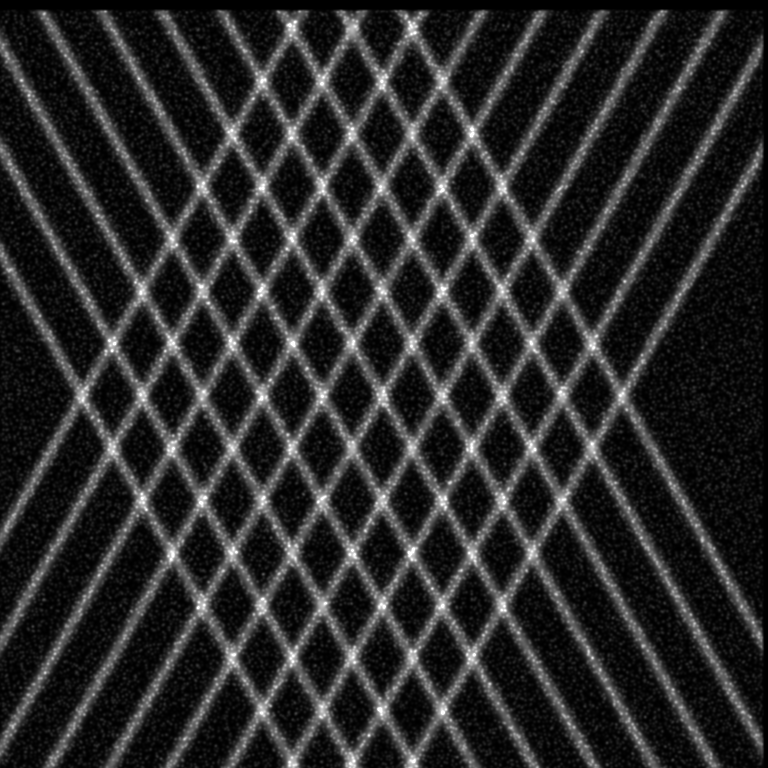
Give the GLSL for this pattern, as a Shadertoy shader.

```glsl
// Two families of soft, grainy slanted lines crossing into a diamond lattice on black.

vec3 hash3(vec2 cell) {
    vec3 p = fract(cell.xyx * vec3(0.1031, 0.1030, 0.0973));
    p += dot(p, p.yxz + 33.33);
    return fract((p.xxy + p.yzz) * p.zyx);
}

// Cellular grain: one jittered soft dot of random strength per cell
float speckle(vec2 p) {
    vec2 cell = floor(p);
    float sum = 0.0;
    for (int j = -1; j <= 1; j++) {
        for (int i = -1; i <= 1; i++) {
            vec2 neighbour = cell + vec2(i, j);
            vec3 rnd = hash3(neighbour);
            vec2 offset = p - neighbour - rnd.xy;
            sum += rnd.z * exp(-5.0 * dot(offset, offset));
        }
    }
    return sum;
}

// Ten parallel lines with a Gaussian profile; lean is the run in x per unit of y
float lineFamily(vec2 uv, float lean) {
    float x = uv.x - lean * (uv.y - 0.4845) - 0.1071;
    float spacing = 0.0781;
    float index = clamp(round(x / spacing), 0.0, 9.0);
    float d = (x - index * spacing) * inversesqrt(1.0 + lean * lean);
    return exp(-0.5 * d * d / (0.0055 * 0.0055));
}

void mainImage(out vec4 fragColor, in vec2 fragCoord) {
    vec2 uv = fragCoord / iResolution.xy;

    // Lattice: crossings add up to bright knots
    float lattice = lineFamily(uv, 0.5725) + lineFamily(uv, -0.5725);

    // Grain lifts the background and roughens the lines
    float grain = speckle(uv * 210.0);
    float value = 0.13 * grain + 0.42 * lattice * (0.86 + 0.45 * grain);

    // Black margins along the top and right
    vec2 inside = 1.0 - smoothstep(vec2(0.991, 0.984), vec2(0.996, 0.989), uv);
    value *= inside.x * inside.y;

    fragColor = vec4(vec3(min(value, 1.0)), 1.0);
}
```
